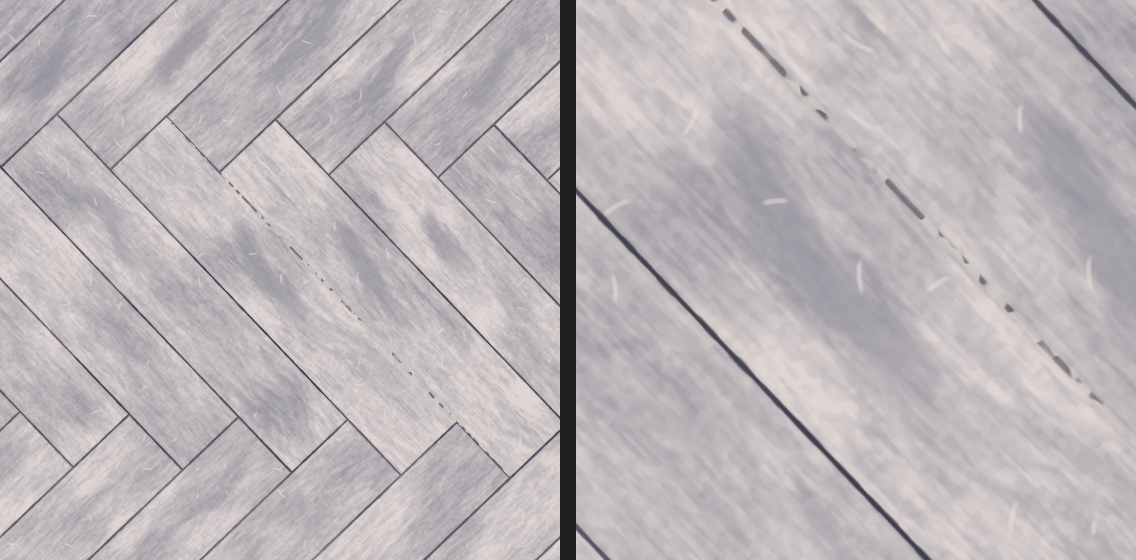
Left: the whole. Right: its middle third, enlarged.
Write a three.js fragment shader that draws this texture.

```glsl
varying vec2 vUv;

const float PLANK_WIDTH = 0.138;
const float PLANK_RATIO = 5.46;
const vec2 ORIGIN = vec2(0.1966, 0.6966);
const vec2 UPHILL = vec2(0.724, 0.690);

const vec3 SLATE = vec3(0.61, 0.60, 0.635);
const vec3 PALE = vec3(0.875, 0.838, 0.828);
const vec3 SMEAR = vec3(0.57, 0.565, 0.61);
const vec3 FLECK = vec3(0.90, 0.87, 0.85);
const vec3 SEAM = vec3(0.25, 0.25, 0.31);

float hash(vec2 p) {
  vec3 q = fract(vec3(p.xyx) * 0.1031);
  q += dot(q, q.yzx + 33.33);
  return fract((q.x + q.y) * q.z);
}

vec2 hash2(vec2 p) {
  return vec2(hash(p), hash(p + 71.7));
}

// Cellular noise blended smoothly between neighbouring cells
float cellCloud(vec2 p) {
  vec2 cell = floor(p);
  float total = 0.0;
  float weights = 0.0;
  for (int y = -1; y <= 1; y++) {
    for (int x = -1; x <= 1; x++) {
      vec2 id = cell + vec2(float(x), float(y));
      vec2 d = id + hash2(id) - p;
      float weight = exp(-7.0 * dot(d, d));
      total += weight * hash(id + 19.3);
      weights += weight;
    }
  }
  return total / weights;
}

float layeredCloud(vec2 p) {
  return 0.55 * cellCloud(p) + 0.28 * cellCloud(p * 2.3 + 11.0)
       + 0.17 * cellCloud(p * 5.1 + 29.0);
}

// Short bright scratches, at most one per cell
float scratches(vec2 p, float density) {
  vec2 id = floor(p);
  vec2 q = fract(p) - mix(vec2(0.4), vec2(0.6), hash2(id));
  float angle = 6.283 * hash(id + 5.0);
  vec2 dir = vec2(cos(angle), sin(angle));
  float along = dot(q, dir);
  float across = dot(q, vec2(-dir.y, dir.x)) + 0.6 * along * along;
  float reach = 0.1 + 0.2 * hash(id + 9.0);
  float line = 1.0 - smoothstep(0.01, 0.05, abs(across));
  return line * (1.0 - smoothstep(reach * 0.5, reach, abs(along)))
       * step(1.0 - density, hash(id + 2.0));
}

// Herringbone lookup: along, across, index in the row, row and direction
vec4 findPlank(vec2 g, float ratio) {
  vec4 plank = vec4(0.0);
  for (int m = -1; m <= 1; m++) {
    vec2 q = g - float(m) * vec2(-ratio - 1.0, ratio - 1.0);
    vec2 k = floor(q);
    float down = q.y - k.x;
    float up = q.x - k.y - 1.0;
    if (down >= 0.0 && down < ratio) plank = vec4(down, q.x - k.x, k.x, 2.0 * float(m));
    if (up >= 0.0 && up < ratio) plank = vec4(up, q.y - k.y, k.y, 2.0 * float(m) + 1.0);
  }
  return plank;
}

// Long dark stain with a wavering centre and ragged rim
float stain(vec2 uv, vec2 rnd, float ragged) {
  float start = mix(0.5, 1.6, rnd.x);
  float span = mix(0.8, 2.2, rnd.y);
  float s = (uv.x - start) / span;
  float centre = 0.62 - 0.22 * s + 0.05 * sin(uv.x * 5.0 + rnd.x * 6.0);
  float rim = abs(uv.y - centre) + 0.16 * (ragged - 0.5);
  float ends = smoothstep(0.0, 0.2, s) * (1.0 - smoothstep(0.55, 1.1, s));
  return ends * (1.0 - smoothstep(0.04, 0.18, rim));
}

float woodTone(vec2 uv, vec2 rnd) {
  vec2 p = uv + 60.0 * rnd;
  float patches = layeredCloud(p * vec2(0.9, 1.9));
  float streaks = cellCloud(p * vec2(2.6, 17.0));
  float grain = cellCloud(p * vec2(8.0, 46.0));
  float rings = sin(45.0 * uv.y + 14.0 * sin(uv.x * 0.9 + rnd.x * 6.0) + 18.0 * patches);
  float ringMask = step(0.6, rnd.y) * smoothstep(0.45, 0.65, cellCloud(p * 0.8 + 7.0));
  float edge = 2.0 * uv.y - 1.0;
  return 0.53 + 1.0 * (patches - 0.5) + 0.24 * (streaks - 0.5) + 0.26 * (grain - 0.5)
       + 0.07 * rings * ringMask + 0.12 * edge * edge + 0.14 * (rnd.x - 0.5);
}

float seamLine(float dist, float halfWidth) {
  return 1.0 - smoothstep(halfWidth * 0.35, halfWidth * 1.6, dist);
}

void main() {
  vec2 p = vUv - ORIGIN;
  vec2 g = vec2(dot(p, UPHILL), dot(p, vec2(UPHILL.y, -UPHILL.x))) / PLANK_WIDTH;
  vec4 plank = findPlank(g, PLANK_RATIO);
  vec2 uv = plank.xy;
  vec2 rnd = hash2(plank.zw + 40.0);
  float uphill = mod(plank.w, 2.0);

  // Wood surface
  float speckle = cellCloud(vUv * 190.0 + 30.0);
  float tone = woodTone(uv, rnd) + 0.2 * (speckle - 0.5);
  vec3 color = mix(SLATE, PALE, clamp(tone, 0.0, 1.0));
  float stained = step(0.5, hash(plank.zw + 83.0));
  float ragged = layeredCloud(uv * vec2(3.0, 9.0) + 50.0 * rnd);
  color = mix(color, SMEAR, 0.6 * stained * stain(uv, rnd, ragged));
  color = mix(color, FLECK, 0.55 * scratches(vUv * 21.0 + 10.0, 0.3));

  // Seams, with every sixth downhill joint worn to a broken line
  float side = min(uv.y, 1.0 - uv.y) * PLANK_WIDTH;
  float end = min(uv.x, PLANK_RATIO - uv.x) * PLANK_WIDTH;
  float joint = plank.z + step(0.5, uv.y);
  float worn = (1.0 - uphill) * (1.0 - step(0.5, abs(mod(joint, 6.0) - 1.0)));
  float chips = cellCloud(vUv * 110.0 + 5.0);
  float halfWidth = mix(0.0016, 0.0020, uphill) * (0.75 + 0.5 * chips);
  float depth = mix(0.88, 0.72, uphill) * (0.75 + 0.4 * cellCloud(vUv * 9.0 + 3.0));
  float sideDepth = depth * mix(1.0, 0.75 * smoothstep(0.4, 0.65, chips), worn);
  float chipLight = worn * smoothstep(0.55, 0.3, chips) * seamLine(side, 0.0022);
  color = mix(color, FLECK, 0.6 * chipLight);
  color *= 1.0 - 0.07 * (1.0 - smoothstep(0.0, 0.006, min(side, end)));
  float seam = max(sideDepth * seamLine(side, halfWidth), depth * seamLine(end, halfWidth));
  color = mix(color, SEAM, clamp(seam, 0.0, 1.0));

  gl_FragColor = vec4(color, 1.0);
}
```
